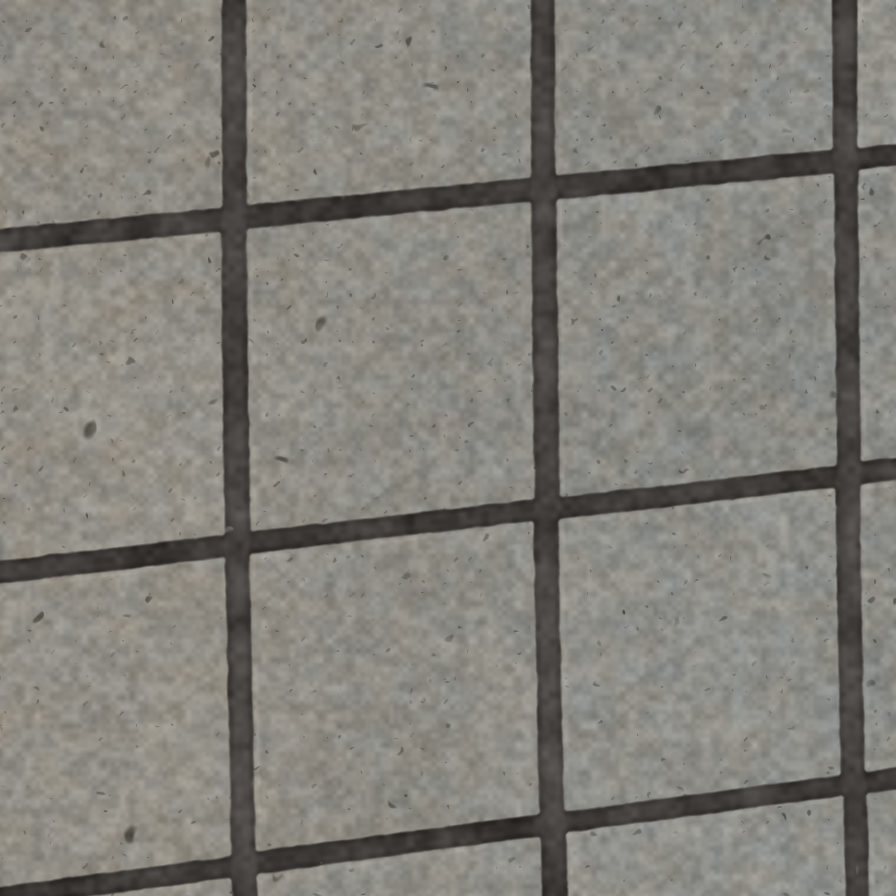
This texture is drawn by a Shadertoy shader. Its source:

```glsl
// Worn square stone tiles with dark joints, seen at a slight slant.
// The canvas is unwarped into a tile grid; each tile is a rounded box distance,
// and value noise plus scattered specks give the grain and the dirt.

#define TILE vec2(0.342, 0.362)      // tile pitch, in canvas units
#define JOINT vec2(0.0275, 0.0255)   // joint widths: upright, level
#define CORNER 0.004                 // corner radius of a tile
#define EDGE_SOFT 0.0018             // half width of the soft tile edge
#define EDGE_WEAR 0.0030             // raggedness of the tile edge
#define GRAIN 0.105                  // strength of the fine mottling
#define SPECK_DARKNESS 0.26
#define WARM_STONE vec3(0.567, 0.553, 0.520)
#define COOL_STONE vec3(0.553, 0.553, 0.532)
#define UPRIGHT_GROUT vec3(0.285, 0.268, 0.258)
#define LEVEL_GROUT vec3(0.250, 0.234, 0.224)

float hash(vec2 p) {
    return fract(sin(dot(p, vec2(127.1, 311.7))) * 43758.5453);
}

vec2 hash2(vec2 p) {
    return vec2(hash(p), hash(p + 37.3));
}

float noise(vec2 p) {
    vec2 i = floor(p), f = fract(p);
    f = f * f * (3.0 - 2.0 * f);
    return mix(mix(hash(i), hash(i + vec2(1, 0)), f.x),
               mix(hash(i + vec2(0, 1)), hash(i + vec2(1, 1)), f.x), f.y);
}

float fbm(vec2 p) {
    float sum = 0.0, weight = 0.5;
    for (int i = 0; i < 4; i++) {
        sum += weight * noise(p);
        p = p * 2.03 + 17.7;
        weight *= 0.5;
    }
    return sum / 0.9375;
}

// Canvas position to grid position; whole numbers lie on the joints.
vec2 unwarp(vec2 p) {
    float lean = 1.0 - p.y;
    float column = p.x - 0.0135 * lean * lean - 0.2604;
    float row = (p.y - 0.1335 * p.x) / (1.0 - 0.053 * p.x) + 0.002;
    return vec2(column * (2.857 + 0.108 * column), row * (2.768 - 0.058 * row));
}

// Scattered oval specks, one at most per cell; "share" is the filled part.
float specks(vec2 p, float cells, float share) {
    p = p * cells + 0.35 * noise(p * cells * 3.0);
    vec2 id = floor(p);
    vec2 offset = fract(p) - mix(vec2(0.3), vec2(0.7), hash2(id + 5.1));
    float angle = 6.2832 * hash(id + 9.7);
    offset = mat2(cos(angle), sin(angle), -sin(angle), cos(angle)) * offset;
    float radius = mix(0.10, 0.24, hash(id + 2.9));
    float spot = 1.0 - smoothstep(0.4, 1.2, length(offset * vec2(1.0, 1.5)) / radius);
    return spot * step(hash(id), share) * mix(0.4, 1.0, hash(id + 13.3));
}

vec3 stoneColor(vec2 p, vec2 id) {
    vec3 color = mix(WARM_STONE, COOL_STONE, smoothstep(0.1, 0.9, p.x));
    color += 0.018 * (hash(id + 3.0) - 0.5);
    color += 0.045 * (fbm(p * 7.0) - 0.5);
    color += GRAIN * (noise(p * 95.0) - 0.5) + 0.6 * GRAIN * (noise(p * 190.0) - 0.5);
    color += vec3(0.02, 0.0, -0.02) * (noise(p * 40.0 + 8.0) - 0.5);

    // Many faint small specks, denser towards the top, and a few large ones
    float dirt = 0.55 * specks(p, 75.0, 0.10 + 0.16 * p.y);
    dirt = max(dirt, 0.8 * specks(p + 3.7, 42.0, 0.07));
    dirt = max(dirt, specks(p + 8.2, 24.0, 0.035));
    return color - SPECK_DARKNESS * dirt;
}

vec3 groutColor(vec2 p, float level) {
    vec3 color = mix(UPRIGHT_GROUT, LEVEL_GROUT, level);
    color += 0.16 * (fbm(p * 26.0 + 4.0) - 0.5);
    color += 0.07 * (noise(p * 120.0) - 0.5);
    float chip = specks(p + 6.4, 40.0, 0.015);
    return color + 0.15 * chip;
}

void mainImage(out vec4 fragColor, in vec2 fragCoord) {
    vec2 p = fragCoord / iResolution.y;
    float soft = max(EDGE_SOFT, 0.75 / iResolution.y);

    // Place within the tile, with a small laying error for each tile
    vec2 grid = unwarp(p);
    vec2 id = floor(grid);
    vec2 local = (fract(grid) - 0.5) * TILE;
    local += 0.0025 * (hash2(id + 21.0) - 0.5);
    vec2 halfSize = 0.5 * (TILE - JOINT);

    // Rounded box distance, roughened along the edge
    vec2 q = abs(local) - halfSize + CORNER;
    float dist = length(max(q, 0.0)) + min(max(q.x, q.y), 0.0) - CORNER;
    dist += EDGE_WEAR * (fbm(p * 55.0) - 0.5);
    float stone = 1.0 - smoothstep(-soft, soft, dist);

    // Pale rim on the left and top edges, shadow along the joint sides
    float facing = max(halfSize.y - abs(local.y) < halfSize.x - abs(local.x)
                       ? sign(local.y) : -sign(local.x), 0.0);
    float rim = facing * exp(-pow((dist + 0.0045) / 0.0025, 2.0));
    float shade = exp(-pow((dist - 0.003) / 0.003, 2.0));
    float level = 1.0 - smoothstep(-0.003, 0.003, abs(local.x) - halfSize.x);

    vec3 tile = stoneColor(p, id) + 0.05 * rim * noise(p * 30.0 + 2.0);
    vec3 grout = groutColor(p, level) - 0.035 * shade;
    fragColor = vec4(clamp(mix(grout, tile, stone), 0.0, 1.0), 1.0);
}
```
